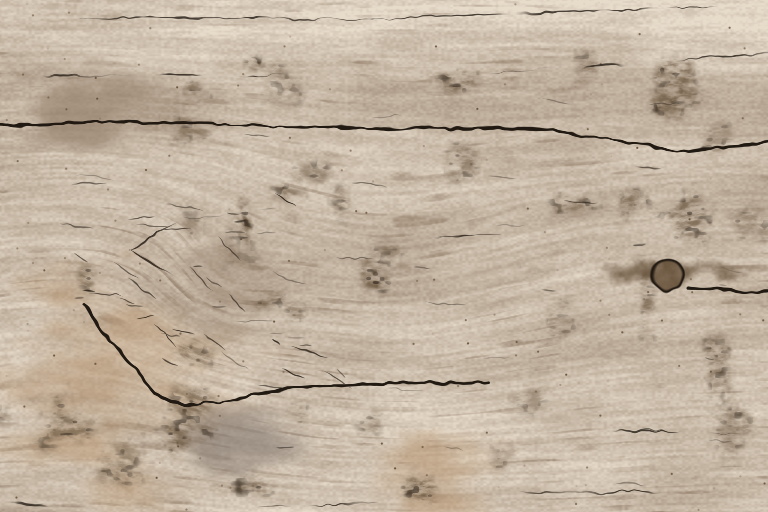
A Shadertoy shader for this texture:

```glsl
// Weathered pale wooden board with grain, a knot, cracks, brown smudges and a nail head.

const vec3 PALE = vec3(.875, .825, .76), SHADE = vec3(.58, .5, .42);
const vec3 BROWN = vec3(.4, .32, .23), OCHRE = vec3(.69, .55, .4);
const vec3 GREY = vec3(.54, .5, .47), CRACK = vec3(.13, .1, .07);
const vec2 KNOT = vec2(.43, .43), NAIL = vec2(1.305, .463);

// Segments: start.xy, end.xy in canvas heights
const vec4 FISSURES[12] = vec4[12](
  vec4(0, .756, .2, .762), vec4(.2, .762, .55, .752),
  vec4(.55, .752, 1.08, .746), vec4(1.08, .746, 1.33, .704),
  vec4(1.33, .704, 1.52, .724), vec4(.166, .405, .21, .345),
  vec4(.21, .345, .3, .23), vec4(.3, .23, .365, .21),
  vec4(.365, .21, .43, .213), vec4(.43, .213, .56, .242),
  vec4(.56, .242, .95, .255), vec4(1.345, .438, 1.52, .428));
const vec4 HAIRLINES[12] = vec4[12](
  vec4(.15, .968, .75, .961), vec4(.7, .962, 1.45, .99),
  vec4(-.1, .852, .55, .852), vec4(.95, .857, 1.6, .9),
  vec4(.9, .165, 1.45, .153), vec4(1, .04, 1.35, .038),
  vec4(-.1, .035, .19, .002), vec4(.5, .006, .74, .02),
  vec4(.25, .51, .345, .565), vec4(.25, .515, .345, .455),
  vec4(.78, .532, .98, .545), vec4(.36, .573, .54, .59));

float hash(vec2 p) {
  vec3 q = fract(p.xyx * .1031);
  q += dot(q, q.yzx + 33.33);
  return fract((q.x + q.y) * q.z);
}

vec2 hash2(vec2 p) { return vec2(hash(p), hash(p + 19.37)); }

float noise(vec2 p) {
  vec2 i = floor(p), f = fract(p);
  f = f * f * (3. - 2. * f);
  return mix(mix(hash(i), hash(i + vec2(1, 0)), f.x),
             mix(hash(i + vec2(0, 1)), hash(i + 1.), f.x), f.y);
}

float fbm(vec2 p) {
  float sum = 0., gain = .53;
  for (int i = 0; i < 4; i++) {
    sum += gain * noise(p);
    p = p * 2.03 + 17.3;
    gain *= .5;
  }
  return sum;
}

// Offset that makes straight lines jagged
vec2 jag(vec2 p, float freq) {
  return vec2(noise(p * freq), noise(p * freq + 40.)) - .5;
}

// Height across the grain, bent around the knot
float grainHeight(vec2 p) {
  vec2 d = p - KNOT, e = d * vec2(2.2, 3.4);
  return p.y + .5 * d.x * exp(-dot(e, e)) + .07 * exp(-60. * dot(d, d))
       + .03 * fbm(p * vec2(2, 5));
}

// Coverage of one crack; taper 1 thins it towards both ends
float crack(vec2 p, vec4 s, float width, float taper, float px) {
  vec2 a = p - s.xy, b = s.zw - s.xy;
  float h = clamp(dot(a, b) / dot(b, b), 0., 1.);
  float w = width * mix(1., sqrt(4. * h * (1. - h)), taper);
  return (1. - smoothstep(w - .5 * px, w + .6 * px, length(a - b * h)))
       * min(1., 2. * w / px);
}

// Blob whose edge is roughened by a noise value
float stain(vec2 p, vec2 center, vec2 size, float rough) {
  return 1. - smoothstep(.1, 1.25, length((p - center) / size) + 2. * rough - 1.);
}

// Scattered scuffs, wide and tall
float smudges(vec2 p, float rough) {
  float sum = 0.;
  for (int i = 0; i < 46; i++) {
    vec2 id = vec2(i, 3.7);
    vec2 c = hash2(id) * vec2(1.5, .88) + vec2(0, .02);
    vec2 size = mix(vec2(.018), vec2(.055, .06), hash2(id + 5.3));
    sum = max(sum, stain(p, c, size, rough) * mix(.35, 1., hash(id + 2.2)));
  }
  return sum;
}

// Short splits along the grain, scattered around a center
float splits(vec2 p, vec2 center, vec2 spread, float slope, float seed, float px) {
  float sum = 0.;
  for (int i = 0; i < 34; i++) {
    vec2 id = vec2(i, seed), c = center + spread * (hash2(id) - .5);
    float tilt = slope * mix(-.2, 2.2, hash(id + .71));
    vec2 arm = mix(.008, .04, hash(id + .53)) * normalize(vec2(1, tilt));
    float line = crack(p, vec4(c - arm, c + arm), .0012, 1., px);
    sum = max(sum, line * mix(.25, .85, hash(id + .19)));
  }
  return sum;
}

void mainImage(out vec4 fragColor, in vec2 fragCoord) {
  float px = 1. / iResolution.y;
  vec2 p = fragCoord * px;
  float v = grainHeight(p), rough = fbm(p * 24. + 5.);

  // Grain, thin dark fibres and broad tone
  float tone = .72 + .25 * (noise(vec2(p.x * 9., v * 165.)) - .5);
  tone += .16 * (noise(vec2(p.x * 2., v * 70.)) - .5);
  tone += .48 * (fbm(vec2(p.x * 2.5, v * 8.)) - .5);
  tone += .4 * (fbm(p * vec2(6, 9) + 31.) - .5);
  tone += .26 * (noise(p * vec2(170, 260)) - .5);
  float fibre = smoothstep(.7, .95, noise(vec2(p.x * 14., v * 135. + 60.)));
  tone -= .35 * fibre * smoothstep(.4, .65, fbm(p * vec2(5, 14)));
  tone += .2 * smoothstep(.86, 1., p.y) - .14 * exp(-pow((p.y - .8) * 14., 2.));
  vec3 color = mix(SHADE, PALE, clamp(tone, -.2, 1.1));

  // Stains
  float soft = fbm(p * vec2(7, 16) + 3.);
  float ochre = max(stain(p, vec2(.18, .27), vec2(.26, .18), soft),
                max(stain(p, vec2(.84, .1), vec2(.13, .1), soft),
                    stain(p, vec2(.25, .04), vec2(.1, .12), soft)));
  color = mix(color, OCHRE, .5 * ochre);
  color = mix(color, GREY, .6 * stain(p, vec2(.46, .14), vec2(.14, .06), soft));
  color = mix(color, SHADE, .7 * stain(p, vec2(.18, .76), vec2(.18, .1), soft));
  color = mix(color, SHADE, .5 * stain(p, KNOT, vec2(.1, .09), soft));

  // Smudges with dark crumbs inside
  float scuff = smudges(p, rough);
  float streak = smoothstep(.25, .75, fbm(vec2(p.x * 45., v * 110.)));
  float crumb = smoothstep(.66, .85, noise(p * vec2(75, 125) + 9.));
  color = mix(color, BROWN, scuff * (.15 + .75 * streak));
  color = mix(color, CRACK, .6 * crumb * scuff);

  // Specks
  vec2 cell = floor(p * 50.);
  vec2 spot = fract(p * 50.) - .5 - .6 * (hash2(cell + 3.) - .5);
  float speck = step(.95, hash(cell + 7.)) * (1. - smoothstep(.03, .17, length(spot)));
  color = mix(color, BROWN, speck * hash(cell + 41.));

  // Cracks, jagged and uneven in width
  vec2 q = p + .008 * jag(p, 22.) + .005 * jag(p, 75.);
  float swell = mix(.35, 1.3, noise(p * vec2(28, 9)));
  float broken = .8 * smoothstep(.2, .6, noise(p * vec2(17, 6) + 80.));
  float dark = splits(q, KNOT, vec2(.56, .36), -.5, 11., px);
  dark = max(dark, .7 * splits(q, vec2(.85, .42), vec2(1.4, .8), -.06, 23., px));
  for (int i = 0; i < 12; i++) {
    dark = max(dark, crack(q, FISSURES[i], .0027 * swell, 0., px));
    dark = max(dark, broken * crack(q, HAIRLINES[i], .0017 * swell, 1., px));
  }
  color = mix(color, CRACK, dark);

  // Nail head in its weathered dent
  float r = length(p - NAIL) + .006 * (noise(p * 60.) - .5);
  color = mix(color, BROWN, .8 * stain(p, NAIL + vec2(0, .012), vec2(.13, .025), rough));
  color = mix(color, CRACK, 1. - smoothstep(.033 - px, .033 + px, r));
  vec3 iron = mix(BROWN, SHADE, .6 * fbm(p * 70.));
  color = mix(color, iron, 1. - smoothstep(.027 - px, .027 + 2. * px, r));

  fragColor = vec4(color, 1);
}
```
